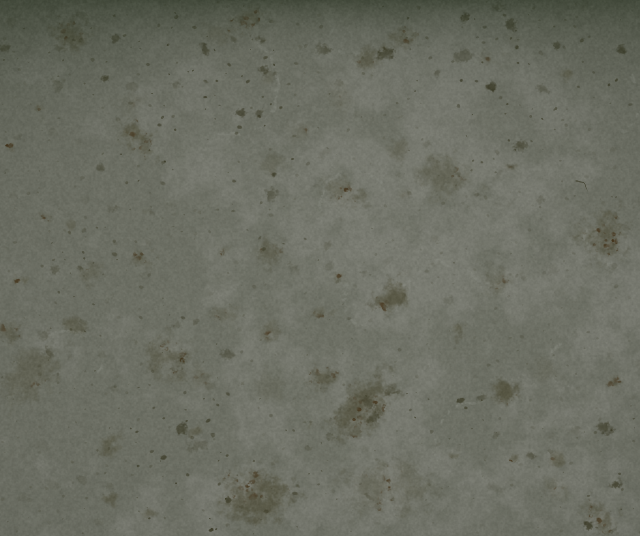
This texture is drawn by a Shadertoy shader. Its source:

```glsl
const vec3 PALE = vec3(0.474, 0.481, 0.443);
const vec3 GREY = vec3(0.428, 0.438, 0.394);
const vec3 SHADE = vec3(0.235, 0.265, 0.205);
const vec3 OLIVE = vec3(0.305, 0.295, 0.210);
const vec3 DARK_SPOT = vec3(0.215, 0.210, 0.130);
const vec3 RUST = vec3(0.255, 0.180, 0.080);
const vec3 CHALK = vec3(0.520, 0.530, 0.495);

// Cells per canvas height
const float SMUDGE_SCALE = 5.0;
const float STAIN_SCALE = 9.0;
const float SPOT_SCALE = 17.0;
const float SPECK_SCALE = 48.0;
const float RUST_SCALE = 75.0;
const float GRAIN_SCALE = 250.0;

// Share of cells that are filled
const float SMUDGE_DENSITY = 0.65;
const float STAIN_DENSITY = 0.50;
const float SPOT_DENSITY = 0.60;
const float SPECK_DENSITY = 0.26;
const float RUST_DENSITY = 0.65;

const float TOP_SHADE_DEPTH = 0.060;
const float GRAIN = 0.026;
const float TAU = 6.28318;
const mat2 TURN = mat2(1.36, 1.02, -1.02, 1.36);

vec3 hash3(vec2 p) {
    vec3 q = fract(p.xyx * vec3(0.1031, 0.1030, 0.0973));
    q += dot(q, q.yxz + 33.33);
    return fract((q.xxy + q.yzz) * q.zyx);
}

// Layered, warped sines for broad drifts
float waves(vec2 p) {
    float sum = 0.0, amp = 0.5;
    for (int i = 0; i < 4; i++) {
        p = TURN * p + 1.7;
        p += sin(p.yx * 0.9);
        sum += amp * sin(p.x) * sin(p.y);
        amp *= 0.6;
    }
    return sum;
}

// Smooth cell noise, -1 to 1
float grain(vec2 p) {
    vec2 c = floor(p), f = p - c;
    f = f * f * (3.0 - 2.0 * f);
    vec2 e = vec2(0.0, 1.0);
    float low = mix(hash3(c).x, hash3(c + e.yx).x, f.x);
    float high = mix(hash3(c + e).x, hash3(c + e.yy).x, f.x);
    return 2.0 * mix(low, high, f.y) - 1.0;
}

// Ragged clumps from three turned layers of grain
float clumps(vec2 p) {
    return 0.5 * grain(p) + 0.35 * grain(TURN * p * 1.2 + 17.0) + 0.3 * grain(TURN * TURN * p * 1.5 + 41.0);
}

// Scattered blots; radii are in cell units, rough distorts the outline
float blots(vec2 p, float scale, float density, vec2 radii, float soft, float rough, float seed) {
    vec2 q = p * scale, home = floor(q);
    float cover = 0.0;
    for (int y = -1; y <= 1; y++)
    for (int x = -1; x <= 1; x++) {
        vec2 cell = home + vec2(x, y);
        vec3 place = hash3(cell + seed);
        vec3 kind = hash3(cell + seed + 57.0);
        vec2 d = q - cell - 0.15 - 0.7 * place.xy;
        float tilt = (kind.y - 0.5) * 1.8;
        d = mat2(cos(tilt), -sin(tilt), sin(tilt), cos(tilt)) * d;
        d.x /= 1.0 + 0.6 * kind.z;
        float r = mix(radii.x, radii.y, place.z * place.z);
        float blot = 1.0 - smoothstep(1.0 - soft, 1.0, length(d) / r + rough);
        cover = max(cover, blot * step(kind.x, density) * mix(0.25, 1.0, fract(kind.z * 7.0)));
    }
    return cover;
}

// Scattered thin arcs; facing is the cosine of half the sweep
float arcs(vec2 p, float scale, float density, vec2 radii, float facing, float width, float seed) {
    vec2 q = p * scale, home = floor(q);
    float cover = 0.0;
    for (int y = -1; y <= 1; y++)
    for (int x = -1; x <= 1; x++) {
        vec2 cell = home + vec2(x, y);
        vec3 place = hash3(cell + seed);
        vec3 kind = hash3(cell + seed + 91.0);
        vec2 d = q - cell - 0.2 - 0.6 * place.xy;
        float turn = cos(atan(d.y, d.x + 1e-5) - TAU * kind.y);
        float gap = abs(length(d) - mix(radii.x, radii.y, place.z)) / scale;
        float line = 1.0 - smoothstep(0.3 * width, width + 0.5 / iResolution.y, gap);
        cover = max(cover, line * step(kind.x, density) * smoothstep(facing, facing + 0.15, turn));
    }
    return cover;
}

void mainImage(out vec4 fragColor, in vec2 fragCoord) {
    vec2 uv = fragCoord / iResolution.xy;
    vec2 p = fragCoord / iResolution.y;
    float broad = waves(p * 2.2);
    float mottle = clumps(p * 22.0);
    float fine = clumps(p * 75.0 + 9.0);
    vec2 warped = p + 0.012 * vec2(mottle, clumps(p * 22.0 + 60.0));

    // Cloudy ground in two tones, lightest near the middle
    vec2 off = uv - vec2(0.54, 0.46);
    float light = 0.76 - 1.7 * dot(off, off) + 0.6 * broad + 0.4 * mottle + 0.4 * clumps(p * 8.0);
    vec3 col = mix(GREY, PALE, smoothstep(0.2, 0.8, light));
    col *= 1.0 - 0.10 * dot(off, off);

    // Chalky patches and faint raised curves
    float chalk = blots(warped, 7.0, 0.35, vec2(0.1, 0.28), 0.7, 0.3 * mottle, 11.0);
    float curves = arcs(warped, 4.0, 0.5, vec2(0.12, 0.38), 0.1, 0.004, 23.0);
    col = mix(col, CHALK, 0.2 * chalk + 0.4 * curves * smoothstep(-0.2, 0.4, fine));

    // Hazy smudges and stains with rusty grains inside
    float ragged = 0.55 * mottle + 0.45 * fine;
    float smudge = blots(warped, SMUDGE_SCALE, SMUDGE_DENSITY, vec2(0.12, 0.33), 1.0, ragged, 5.0);
    float stain = blots(warped, STAIN_SCALE, STAIN_DENSITY, vec2(0.10, 0.31), 1.0, ragged, 19.0);
    float haze = max(smudge, 0.7 * stain);
    col = mix(col, OLIVE, 0.75 * haze);
    float rusty = blots(p, RUST_SCALE, RUST_DENSITY, vec2(0.25, 0.60), 0.6, 0.4 * fine, 31.0);
    col = mix(col, RUST, 0.85 * rusty * smoothstep(0.12, 0.4, haze) * smoothstep(-0.15, 0.2, mottle));

    // Round spots and small specks, gathered in loose clusters
    float cluster = smoothstep(-0.2, 0.35, waves(p * 3.5 + 40.0) + 0.5 * smoothstep(0.75, 1.0, uv.y));
    float spots = blots(p, SPOT_SCALE, SPOT_DENSITY, vec2(0.06, 0.24), 0.7, 0.7 * fine, 71.0);
    float specks = blots(p, SPECK_SCALE, SPECK_DENSITY, vec2(0.09, 0.23), 0.7, 0.3 * fine, 83.0);
    col = mix(col, DARK_SPOT, 0.8 * spots * mix(0.15, 1.0, cluster));
    col = mix(col, DARK_SPOT, 0.7 * specks * mix(0.35, 1.0, cluster));

    // A few short dark fibres
    float fibres = arcs(warped, 7.0, 0.04, vec2(0.06, 0.16), 0.75, 0.0015, 47.0);
    col = mix(col, DARK_SPOT, 0.6 * fibres);

    // Greenish shade along the top, deeper at both corners
    float depth = TOP_SHADE_DEPTH * (0.8 + 3.5 * off.x * off.x + 0.3 * broad + 0.25 * mottle);
    col = mix(col, SHADE, 0.85 * exp(-(1.0 - uv.y) / depth));

    // Fine grain
    float dust = grain(p * GRAIN_SCALE) + 0.6 * grain(TURN * p * GRAIN_SCALE);
    col += GRAIN * (0.45 * fine + 0.65 * dust);
    fragColor = vec4(col, 1.0);
}
```
